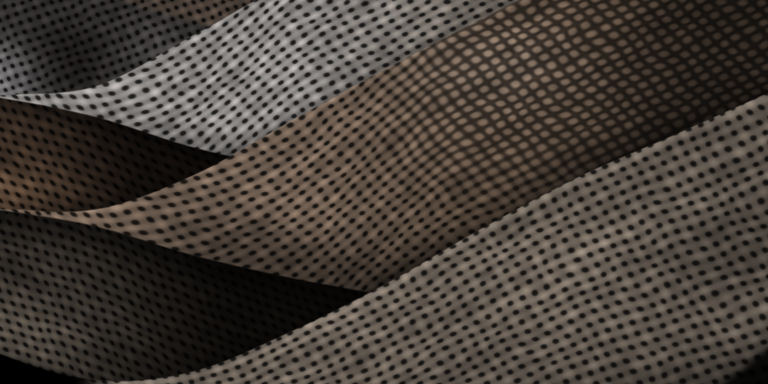
Write a Shadertoy shader that draws this texture.

```glsl
// Overlapping ribbons of coarse woven cloth, curling out of deep shadow.
// Spline edges stack the layers from back to front; each layer carries a
// pierced weave that follows its own edges, tinted by soft light gradients.

float hash(vec2 p) {
    p = fract(p * vec2(0.1031, 0.1137));
    p += dot(p, p.yx + 33.3);
    return fract((p.x + p.y) * p.x * 7.31);
}

float noise(vec2 p) {
    vec2 i = floor(p), f = fract(p);
    f = f * f * (3.0 - 2.0 * f);
    return mix(mix(hash(i), hash(i + vec2(1, 0)), f.x),
               mix(hash(i + vec2(0, 1)), hash(i + vec2(1, 1)), f.x), f.y);
}

// Catmull-Rom height curve, one knot every quarter unit starting at -0.25
float curve(float k[11], float x) {
    float s = clamp(x * 4.0, 0.0, 8.0);
    int i = min(int(s), 7);
    float t = s - float(i);
    float a = k[i], b = k[i + 1], c = k[i + 2], d = k[i + 3];
    return b + 0.5 * t * (c - a + t * (2.0 * a - 5.0 * b + 4.0 * c - d
             + t * (3.0 * (b - c) + d - a)));
}

// Weave: small dark holes between soft threads; "open" turns it to a lit mesh
float weave(vec2 uv, float open) {
    uv += 0.45 * (vec2(noise(uv * 0.45), noise(uv * 0.45 + 47.0)) - 0.5);
    vec2 groove = 0.5 + 0.5 * cos(6.28318 * uv), s = sin(3.14159 * uv);
    float hole = smoothstep(0.2, 0.9, groove.x * groove.y);
    float solid = 1.08 - 0.55 * hole - 0.12 * groove.x - 0.22 * groove.y
                + 0.09 * s.x * s.y;
    float mesh = 0.5 + 0.75 * smoothstep(0.1, 0.95, abs(s.x * s.y));
    float thread = 0.78 + 0.26 * noise(uv * vec2(0.3, 1.4))
                 + 0.18 * noise(uv * vec2(1.5, 0.5) + 19.0);
    return mix(solid, mesh, open) * thread;
}

// Soft elliptical pool of light or shade
float pool(vec2 p, vec2 centre, vec2 size) {
    vec2 d = (p - centre) / size;
    return exp(-dot(d, d));
}

void mainImage(out vec4 fragColor, in vec2 fragCoord) {
    vec2 p = fragCoord / iResolution.y;
    p.y = 1.0 - p.y;                       // measured down from the top
    float x = p.x, y = p.y, aa = 1.3 / iResolution.y;

    // Depth below each edge, back to front
    float greyTop = y - curve(float[11](0.255, 0.248, 0.224, 0.094, -0.047,
        -0.18, -0.31, -0.44, -0.57, -0.70, -0.83), x);
    float greyFold = y - curve(float[11](0.225, 0.255, 0.305, 0.383, 0.44,
        0.50, 0.55, 0.60, 0.65, 0.70, 0.75), x);
    float brownTop = y - curve(float[11](0.52, 0.543, 0.545, 0.458, 0.32,
        0.182, 0.052, -0.075, -0.20, -0.33, -0.46), x);
    float brownFold = y - curve(float[11](0.52, 0.547, 0.59, 0.664, 0.722,
        0.768, 0.81, 0.85, 0.90, 0.95, 1.0), x);
    float frontTop = y - curve(float[11](0.80, 0.922, 0.99, 0.968, 0.867,
        0.742, 0.598, 0.464, 0.354, 0.242, 0.13), x);

    // Inside of the rear curl, with a brown strip behind it
    vec3 light = vec3(0.20, 0.19, 0.185)
        + vec3(0.36, 0.36, 0.37) * pool(p, vec2(-0.03, 0.22), vec2(0.13, 0.10))
        - 0.10 * pool(p, vec2(0.17, 0.15), vec2(0.13, 0.09))
        + 0.07 * pool(p, vec2(0.40, 0.13), vec2(0.12, 0.07));
    light = mix(light, vec3(0.29, 0.25, 0.22),
        smoothstep(-0.01, 0.01, (x - 0.31) * 0.3 - y));
    vec3 col = light * weave(vec2(x - 0.5 * y, y + 0.35 * x) * 38.0, 0.0);

    // Grey ribbon
    light = mix(vec3(0.575, 0.56, 0.55), vec3(0.47, 0.44, 0.41), smoothstep(0.7, 1.3, x));
    light *= 1.0 - 0.22 * smoothstep(-0.10, 0.0, greyFold) * smoothstep(0.1, 0.5, x);
    light += 0.07 * exp(-abs(greyTop) * 90.0);
    float bend = 0.45 * smoothstep(0.8, 0.2, x);
    float row = (greyTop + bend * greyFold) / (1.0 + bend);
    vec3 cloth = light * weave(vec2(x - 0.6 * greyTop, row) * vec2(33, 37), 0.0);
    col = mix(col, cloth, smoothstep(-aa, aa, greyTop));

    // Shaded inside of the brown curl
    light = mix(vec3(0.23, 0.18, 0.145), vec3(0.07, 0.053, 0.043), smoothstep(0.0, 0.42, x));
    light += vec3(0.15, 0.115, 0.085) * pool(p, vec2(0.03, 0.50), vec2(0.18, 0.07));
    light *= 0.6 + 0.4 * smoothstep(0.0, 0.06, greyFold);
    cloth = light * weave(vec2(x - 0.4 * y, greyFold - 0.1 * x) * 38.0, 0.0);
    col = mix(col, cloth, smoothstep(-aa, aa, greyFold));

    // Brown ribbon: solid at the left, a see-through mesh at upper right
    col *= 1.0 - 0.25 * exp(-max(-brownTop, 0.0) * 55.0);
    float open = smoothstep(0.85, 1.3, x) * smoothstep(0.62, 0.30, y);
    light = mix(vec3(0.47, 0.40, 0.345), vec3(0.36, 0.30, 0.25), smoothstep(0.7, 1.3, x));
    light *= 1.0 - 0.45 * smoothstep(-0.22, 0.0, brownFold) * smoothstep(0.15, 0.7, x);
    light *= 1.0 - 0.52 * smoothstep(1.40, 1.9, x + 0.25 * y);
    light *= 1.0 - 0.20 * smoothstep(-0.12, 0.0, frontTop) * smoothstep(0.8, 1.2, x);
    light += vec3(0.09, 0.09, 0.09) * pool(p, vec2(1.28, 0.17), vec2(0.22, 0.13));
    light += vec3(0.09, 0.08, 0.07) * exp(-abs(brownTop) * 110.0);
    bend = 0.5 * smoothstep(1.2, 0.4, x);
    row = (brownTop + bend * brownFold) / (1.0 + bend);
    cloth = light * weave(vec2(x - 0.65 * brownTop, row) * vec2(32, 35), open);
    col = mix(col, cloth, smoothstep(-aa, aa, brownTop));

    // Dark inside of the front curl
    light = mix(vec3(0.20, 0.18, 0.16), vec3(0.055, 0.046, 0.038), smoothstep(0.1, 0.65, x));
    light += vec3(0.15, 0.14, 0.125) * pool(p, vec2(0.02, 0.88), vec2(0.24, 0.11));
    light *= 0.5 + 0.5 * smoothstep(0.0, 0.10, brownFold);
    cloth = light * weave(vec2(x - 0.3 * y, brownFold - 0.12 * x) * 39.0, 0.0);
    col = mix(col, cloth, smoothstep(-aa, aa, brownFold));

    // Front ribbon with a pale rolled edge
    col *= 1.0 - 0.3 * exp(-max(-frontTop, 0.0) * 50.0);
    light = vec3(0.44, 0.40, 0.36) * (0.85 + 0.3 * noise(vec2(x * 2.0, frontTop * 9.0)));
    light *= 1.0 - 0.20 * smoothstep(1.3, 2.0, x);
    light *= 1.0 - 0.25 * smoothstep(0.82, 1.0, y) * smoothstep(0.9, 1.7, x);
    light += vec3(0.12, 0.115, 0.11) * exp(-abs(frontTop) * 70.0);
    row = frontTop * (1.0 - 0.15 * x);
    cloth = light * weave(vec2(x - 0.5 * frontTop, row) * vec2(33, 42), 0.0);
    cloth *= smoothstep(0.19, 0.31, x);
    cloth *= 1.0 - 0.88 * smoothstep(-0.02, 0.02, y - 1.0 + (x - 1.88) * 0.75);
    col = mix(col, cloth, smoothstep(-aa, aa, frontTop));

    fragColor = vec4(clamp(col, 0.0, 1.0), 1.0);
}
```
